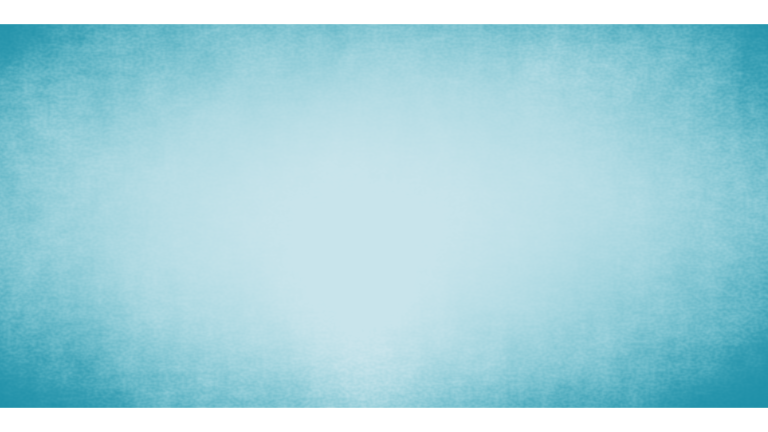
This background is drawn by a Shadertoy shader. Its source:

```glsl
// Weathered pale-blue paper with a bright centre and dark teal edges, between white bands.

vec2 randomGradient(vec2 cell) {
    vec3 h = fract(cell.xyx * vec3(0.1031, 0.1030, 0.0973));
    h += dot(h, h.yzx + 33.33);
    float angle = 6.2832 * fract((h.x + h.y) * h.z);
    return vec2(cos(angle), sin(angle));
}

float gradientNoise(vec2 p) {
    vec2 cell = floor(p), f = fract(p);
    vec2 w = f * f * f * (f * (f * 6.0 - 15.0) + 10.0);
    float a = dot(randomGradient(cell), f);
    float b = dot(randomGradient(cell + vec2(1, 0)), f - vec2(1, 0));
    float c = dot(randomGradient(cell + vec2(0, 1)), f - vec2(0, 1));
    float d = dot(randomGradient(cell + vec2(1, 1)), f - vec2(1, 1));
    return mix(mix(a, b, w.x), mix(c, d, w.x), w.y);
}

float fbm(vec2 p) {
    float sum = 0.0, amplitude = 0.6;
    for (int i = 0; i < 5; i++) {
        sum += amplitude * gradientNoise(p);
        p = mat2(1.6, 1.2, -1.2, 1.6) * p + 7.3;
        amplitude *= 0.55;
    }
    return sum;
}

// Pale centre to deep teal as depth goes from 0 to 1
vec3 paperColor(float depth) {
    return vec3(0.785, 0.895, 0.922)
         - vec3(0.68, 0.27, 0.22) * depth
         - vec3(0.0, 0.07, 0.05) * depth * depth;
}

void mainImage(out vec4 fragColor, in vec2 fragCoord) {
    vec2 uv = fragCoord / iResolution.xy;
    vec2 p = vec2(uv.x * iResolution.x / iResolution.y, uv.y);

    // Panel coordinates run from -1 to 1 between the white bands
    vec2 q = vec2(uv.x * 2.0 - 1.0, (uv.y - 0.5) / 0.444);

    // Vignette: heavier in the lower corners, lighter at bottom centre
    vec2 offset = q - vec2(-0.02, 0.02);
    float r2 = dot(offset, offset);
    float depth = 0.29 * r2 + 0.15 * r2 * r2;
    float low = smoothstep(0.2, -1.0, q.y);
    depth -= 0.17 * low * exp(-14.0 * (q.x + 0.08) * (q.x + 0.08));
    depth += 0.10 * low * smoothstep(0.1, 0.9, q.x);
    depth -= 0.12 * smoothstep(0.3, 1.0, q.y) * smoothstep(0.0, 0.8, q.x);

    // Broad stains, then fine fibres in both directions
    float wear = 0.12 + 0.88 * smoothstep(0.1, 1.3, r2);
    depth += 0.26 * wear * fbm(p * 3.2 + 4.0);
    depth += 0.13 * wear * fbm(p * vec2(24.0, 9.0) + 31.0);
    depth += 0.13 * wear * fbm(p * vec2(18.0, 50.0) + 57.0);
    depth += 0.12 * wear * gradientNoise(p * vec2(110.0, 150.0));
    depth = max(depth, 0.0);
    depth = min(depth, 0.75 + 0.25 * (1.0 - exp(-4.0 * max(depth - 0.75, 0.0))));

    // White bands with soft one-pixel edges
    float panel = clamp((0.444 - abs(uv.y - 0.5)) * iResolution.y + 0.5, 0.0, 1.0);
    fragColor = vec4(mix(vec3(1.0), paperColor(depth), panel), 1.0);
}
```
